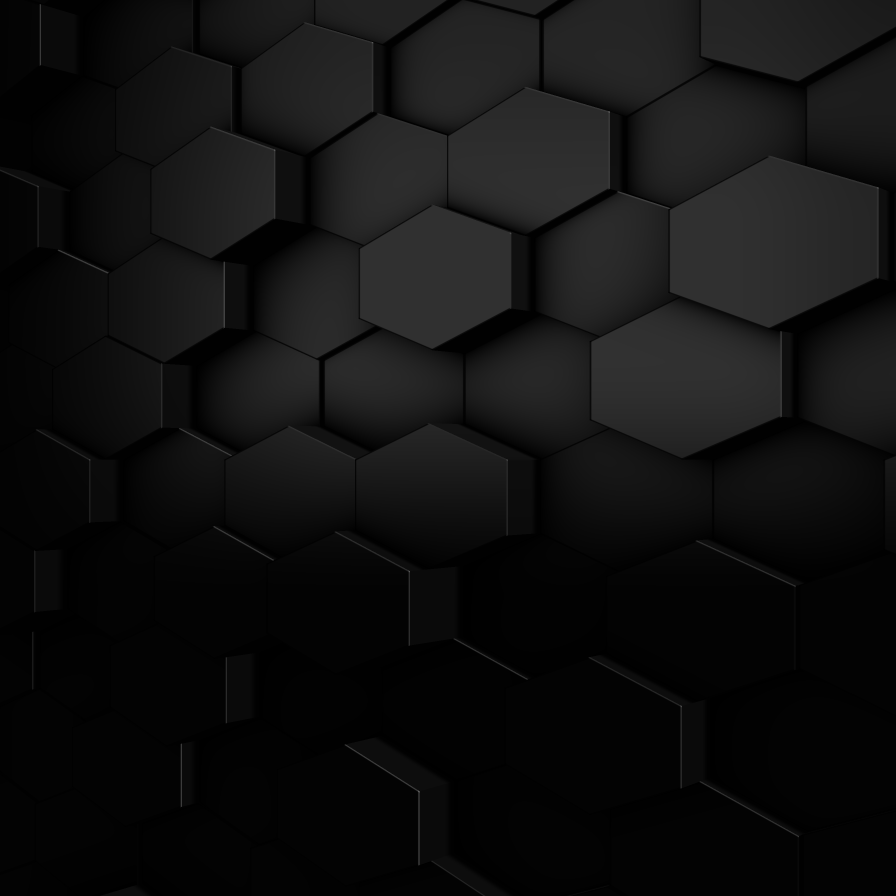
A Shadertoy shader for this background:

```glsl
const float APOTHEM = 0.8660254;          // of a hexagon with unit circumradius
const float MAX_HEIGHT = 0.046;           // heights are fractions of the eye distance
const vec2 EYE = vec2(5.87, -4.0);        // foot of the eye on the tile plane
const vec2 LIGHT_SIDE = vec2(0.87, 0.5);  // side on which bevels catch light

float hash(vec2 p) {
    return fract(sin(dot(p, vec2(127.1, 311.7))) * 43758.5453);
}

vec2 cellId(vec2 centre) {
    return round(centre / vec2(APOTHEM, 1.5));
}

float tileHeight(vec2 centre) {
    float r = hash(cellId(centre));
    return -0.03 + 0.075 * r * r;
}

vec2 sideNormal(int i) {
    float a = float(i) * 1.04719755;
    return vec2(cos(a), sin(a));
}

// Nearest centre of a pointy-top hexagon lattice
vec2 hexCentre(vec2 p) {
    vec2 g = vec2(2.0 * APOTHEM, 3.0);
    vec2 a = g * round(p / g);
    vec2 b = g * (round(p / g - 0.5) + 0.5);
    return distance(p, a) < distance(p, b) ? a : b;
}

// Canvas units per tile unit; grows to the right
float perspectiveScale(float x) {
    return 0.0642 + 0.03325 * x;
}

vec2 toPlane(vec2 uv) {
    float s = perspectiveScale(uv.x);
    return vec2(22.17 - 1.997 / s, (uv.y - 0.487) / s - 4.0);
}

// Soft pool of light over the upper right
float lightPool(vec2 uv) {
    float pool = smoothstep(-0.02, 0.42, uv.x) * smoothstep(0.33, 0.6, uv.y);
    pool *= 1.0 - 0.3 * smoothstep(0.75, 1.0, uv.y);
    return pool * (1.0 - 0.25 * smoothstep(0.8, 1.0, uv.x));
}

float shadeTop(vec2 p, vec2 centre, float lineWidth, float light) {
    float h = tileHeight(centre);
    float tint = hash(cellId(centre) + 17.0);
    float shade = mix(0.012, 0.195, light) * (0.94 + 0.08 * tint);
    float shine = 0.0;
    for (int i = 0; i < 6; i++) {
        vec2 n = sideNormal(i);
        float rise = tileHeight(centre + 2.0 * APOTHEM * n) - h;
        float edge = max(APOTHEM - dot(p - centre, n), 0.0);
        float line = 1.0 - smoothstep(0.6 * lineWidth, 1.4 * lineWidth, edge);
        // Contact shadow of a taller neighbour, then the seam
        float depth = max(rise, 0.001);
        shade *= 1.0 - 0.95 * smoothstep(0.002, 0.02, rise) * exp(-edge / (7.0 * depth));
        shade *= 1.0 - 0.8 * line;
        // Bevel above an exposed wall
        float facing = max(dot(n, LIGHT_SIDE), 0.0);
        shine += line * facing * smoothstep(0.003, 0.012, -rise);
    }
    return shade + shine * (0.14 + 0.14 * tint);
}

float shadeWall(vec2 normal, float aboveFoot, float light) {
    float facing = smoothstep(-0.8, 0.1, normal.y) * (1.0 + 0.3 * max(normal.y, 0.0));
    float groove = smoothstep(0.003, 0.013, aboveFoot);
    return 0.004 + 0.06 * facing * groove * (0.6 + 0.4 * light);
}

// Walk the view ray through the prisms from the highest level down
float traceTiles(vec2 uv) {
    vec2 dir = toPlane(uv) - EYE;
    vec2 start = EYE + dir * (1.0 - MAX_HEIGHT);
    vec2 centre = hexCentre(start);
    float light = lightPool(uv);
    float lineWidth = 0.0013 / perspectiveScale(uv.x);
    for (int stepIndex = 0; stepIndex < 8; stepIndex++) {
        float h = tileHeight(centre);
        float leave = 1e3;
        vec2 exitNormal = vec2(1.0, 0.0);
        for (int i = 0; i < 6; i++) {
            vec2 n = sideNormal(i);
            float speed = dot(dir, n);
            if (speed > 1e-4) {
                float t = (APOTHEM - dot(start - centre, n)) / speed;
                if (t < leave) { leave = t; exitNormal = n; }
            }
        }
        float z = MAX_HEIGHT - leave;
        if (z < h) return shadeTop(start + dir * (MAX_HEIGHT - h), centre, lineWidth, light);
        centre += 2.0 * APOTHEM * exitNormal;
        if (tileHeight(centre) > z) return shadeWall(-exitNormal, z - h, light);
    }
    return 0.0;
}

void mainImage(out vec4 fragColor, in vec2 fragCoord) {
    // Average a 3 by 3 grid of samples for smooth edges
    float shade = 0.0;
    for (int i = 0; i < 9; i++) {
        vec2 jitter = (vec2(i % 3, i / 3) - 1.0) / 3.0;
        shade += traceTiles((fragCoord + jitter) / iResolution.xy);
    }
    fragColor = vec4(vec3(shade / 9.0), 1.0);
}
```
